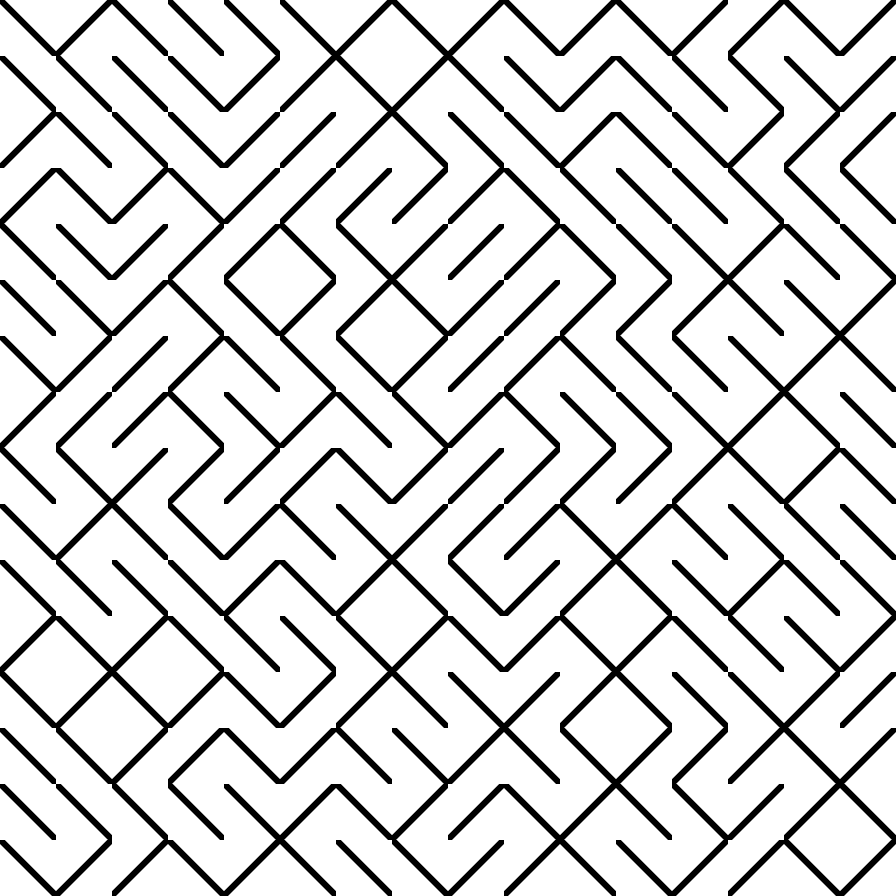
A Shadertoy shader for this pattern:

```glsl
// Diagonal maze: a grid of square tiles, each crossed by one of two black diagonals.

const float TILES = 16.0;          // tiles along the canvas height
const float HALF_BAND = 0.0788;    // half stroke width, measured along a tile side
const float BAND_SHIFT = 0.0078;   // slight sideways offset of the stroke
const float FALLING_SHARE = 0.54;  // share of tiles whose stroke falls to the right
const uint SEED = 77u;
const vec3 PAPER = vec3(1.0);
const vec3 INK = vec3(0.0);

// Integer hash of a tile index, from 0 to 1
float hash(vec2 tile) {
    uvec2 q = uvec2(ivec2(tile)) + SEED;
    uint h = q.x * 1597334677u ^ q.y * 3812015801u;
    h = (h ^ (h >> 16)) * 2246822519u;
    h = (h ^ (h >> 13)) * 3266489917u;
    h ^= h >> 16;
    return float(h >> 8) / 16777216.0;
}

// Ink coverage of the diagonal, cut off at the tile border
float diagonalInk(vec2 p, float softness) {
    vec2 local = fract(p);
    if (hash(floor(p)) < FALLING_SHARE) local.x = 1.0 - local.x;
    float dist = abs(local.x - local.y + BAND_SHIFT) - HALF_BAND;
    return clamp(0.5 - dist / softness, 0.0, 1.0);
}

void mainImage(out vec4 fragColor, in vec2 fragCoord) {
    float pixel = TILES / iResolution.y;

    // Average four sub-samples so that strokes and tile cuts are both smooth
    float ink = 0.0;
    for (int j = 0; j < 2; j++) {
        for (int i = 0; i < 2; i++) {
            vec2 offset = 0.5 * vec2(i, j) - 0.25;
            ink += 0.25 * diagonalInk((fragCoord + offset) * pixel, 0.5 * pixel);
        }
    }
    fragColor = vec4(mix(PAPER, INK, ink), 1.0);
}
```
